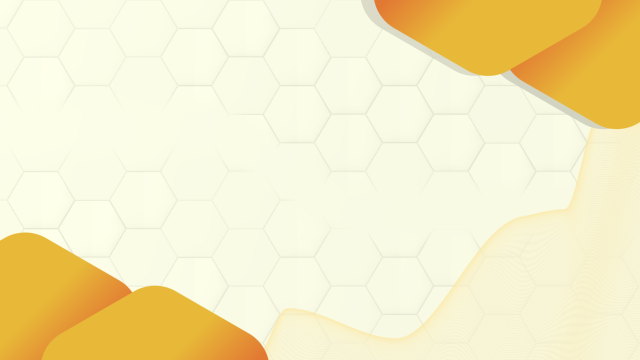
Give the GLSL for this background, as a Shadertoy shader.

```glsl
// Ivory honeycomb wall with a pale golden mesh wave and rounded amber hexagons in two corners.

const float SQRT3 = 1.7320508;
const vec3 IVORY = vec3(0.992, 0.996, 0.912);
const vec3 CREAM = vec3(0.974, 0.980, 0.895);
const vec3 GROOVE = vec3(0.83, 0.84, 0.76);
const vec3 PALE_GOLD = vec3(0.975, 0.955, 0.815);
const vec3 THREAD = vec3(0.93, 0.92, 0.80);
const vec3 GLOW_GOLD = vec3(0.99, 0.875, 0.53);
const vec3 AMBER = vec3(0.908, 0.722, 0.220);
const vec3 ORANGE = vec3(0.885, 0.475, 0.200);
const vec3 SHADOW = vec3(0.82, 0.82, 0.75);

float hash(vec2 p) {
    return fract(sin(dot(p, vec2(127.1, 311.7))) * 43758.55);
}

// Signed distance to a pointy-top hexagon with rounded corners.
float roundedHexagon(vec2 p, float apothem, float radius) {
    vec2 k = vec2(-SQRT3 * 0.5, 0.5);
    float inner = apothem - radius;
    p = abs(p.yx);
    p -= 2.0 * min(dot(k, p), 0.0) * k;
    p -= vec2(clamp(p.x, -inner / SQRT3, inner / SQRT3), inner);
    return length(p) * sign(p.y) - radius;
}

// Offset from the nearest cell centre (xy) and that centre (zw).
vec4 honeycomb(vec2 q) {
    vec2 s = vec2(3.0, SQRT3);
    vec2 a = mod(q, s) - 0.5 * s;
    vec2 b = mod(q + 0.5 * s, s) - 0.5 * s;
    vec2 cell = dot(a, a) < dot(b, b) ? a : b;
    return vec4(cell, q - cell);
}

vec3 wall(vec2 p, float px) {
    vec2 cellSize = vec2(0.854, 0.826);
    vec4 h = honeycomb((p - vec2(8.71, 8.29)) / cellSize);
    vec2 local = h.xy;
    vec2 id = floor(h.zw * vec2(2.0, 2.0 / SQRT3) + 0.5);
    float edge = SQRT3 * 0.5 - max(abs(local.y), abs(local.x) * SQRT3 * 0.5 + abs(local.y) * 0.5);
    float tone = hash(id);

    // Cells sink into the wall along a smooth band that steps downward.
    float band = mix(5.8, 3.7, smoothstep(5.0, 9.0, p.x));
    float relief = smoothstep(0.3, 0.95, abs(p.y - band));

    vec3 color = mix(IVORY, CREAM, smoothstep(0.0, 13.0, p.x + 0.25 * (9.0 - p.y)));
    float facet = smoothstep(-0.03, 0.03, local.x) - 0.5;
    color += relief * (0.010 * (tone - 0.4) + 0.006 * facet * step(0.5, tone));
    color -= relief * 0.035 * tone * exp(-edge * 7.0) * smoothstep(-0.2, 0.8, local.x - local.y);
    float groove = 1.0 - smoothstep(0.0, 1.4 * px, edge * 0.83);
    return mix(color, GROOVE, groove * relief * mix(0.15, 0.5, tone));
}

float waveHeight(float x) {
    return 1.29 * smoothstep(6.35, 7.19, x) - 0.75 * smoothstep(7.19, 9.9, x)
         + 2.98 * smoothstep(9.9, 13.02, x) + 0.25 * smoothstep(12.5, 14.17, x)
         + 2.3 * smoothstep(14.12, 14.96, x);
}

// Golden veil: glowing crest, soft fill and fine flowing threads.
vec3 wave(vec3 color, vec2 p, float px) {
    float slope = (waveHeight(p.x + 0.03) - waveHeight(p.x - 0.03)) / 0.06;
    float depth = (waveHeight(p.x) - p.y) / sqrt(1.0 + slope * slope);
    float coverage = smoothstep(-px, px, depth);
    float d = max(depth, 0.0);

    float bend = p.y + 0.45 * sin(p.x * 1.5 + p.y * 0.6) + 0.25 * sin(p.x * 2.7 - p.y * 1.4);
    float threads = 0.5 + 0.5 * cos(bend * 70.0);
    threads *= threads * smoothstep(0.15, 0.7, d);
    float foldOffset = (p.x - 15.1 - 0.28 * (p.y - 3.0)) / 0.55;
    float fold = exp(-foldOffset * foldOffset);

    vec3 veil = mix(color, PALE_GOLD, 0.62 + 0.3 * fold);
    veil = mix(veil, THREAD, 0.32 * threads);
    veil = mix(veil, GLOW_GOLD, 0.36 * exp(-d * 5.5) + 0.25 * exp(-d * 24.0) + 0.06 * fold);
    return mix(color, veil, coverage);
}

// A tile with a diagonal gradient; side = 1 warms lower right, -1 upper left.
vec3 tile(vec3 color, vec2 p, vec2 center, float side, float shadow, float blur) {
    float apothem = 2.865;
    float radius = 1.04;
    vec2 q = p - center;
    float shade = roundedHexagon(q + vec2(0.33, 0.0), apothem, radius);
    color = mix(color, SHADOW, shadow * (1.0 - smoothstep(-blur, blur, shade)));
    float warmth = clamp((side * (q.x - q.y) + 0.94) / 2.2, 0.0, 1.0);
    float body = roundedHexagon(q, apothem, radius);
    return mix(color, mix(AMBER, ORANGE, warmth), 1.0 - smoothstep(-blur, blur, body));
}

void mainImage(out vec4 fragColor, in vec2 fragCoord) {
    // The canvas is nine units high.
    float px = 9.0 / iResolution.y;
    vec2 p = fragCoord * px;

    vec3 color = wave(wall(p, px), p, px);
    float blur = 0.75 * px;

    // Upper right pair, then lower left pair, back to front.
    color = tile(color, p, vec2(15.42, 8.92), -1.0, 0.95, blur);
    color = tile(color, p, vec2(12.20, 10.25), -1.0, 0.75, blur);
    color = tile(color, p, vec2(0.63, 0.04), 1.0, 0.0, blur);
    color = tile(color, p, vec2(3.875, -1.29), 1.0, 0.0, blur);
    fragColor = vec4(clamp(color, 0.0, 1.0), 1.0);
}
```
